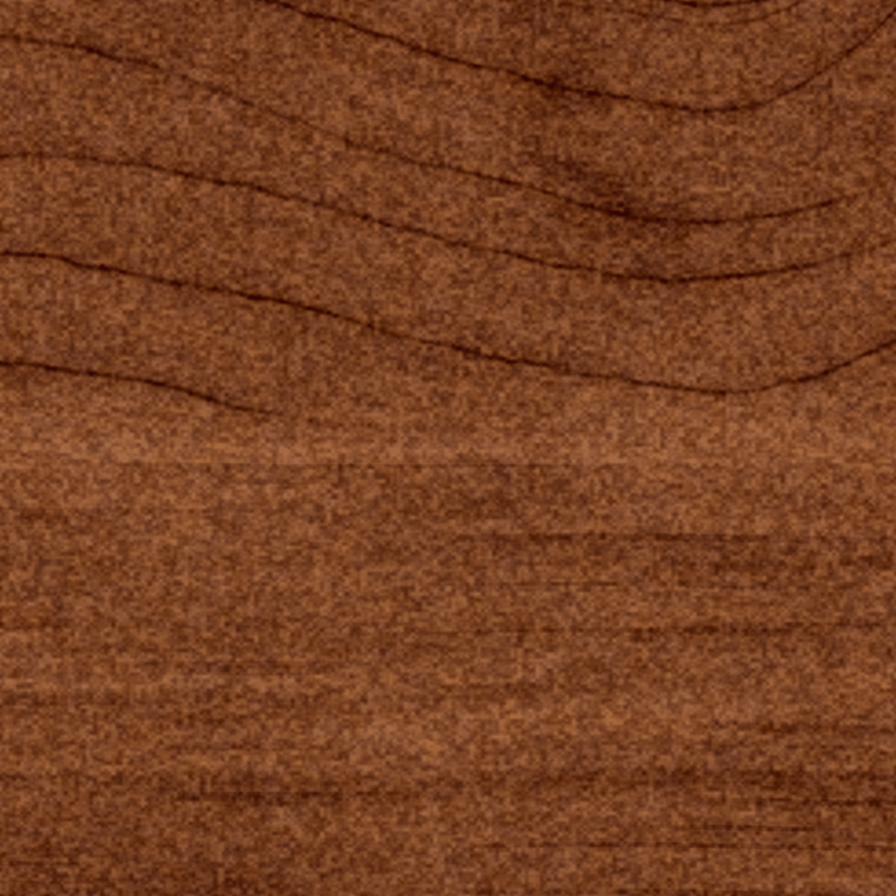
Give the GLSL for this texture, as a Shadertoy shader.

```glsl
const vec3 DARK_WOOD = vec3(0.35, 0.15, 0.055);
const vec3 LIGHT_WOOD = vec3(0.60, 0.365, 0.22);
const int RING_COUNT = 6;

float hash(vec2 p) {
    vec3 q = fract(p.xyx * vec3(0.1031, 0.1030, 0.0973));
    q += dot(q, q.yzx + 33.33);
    return fract((q.x + q.y) * q.z);
}

float noise(vec2 p) {
    vec2 cell = floor(p), f = fract(p);
    f = f * f * (3.0 - 2.0 * f);
    return mix(mix(hash(cell), hash(cell + vec2(1, 0)), f.x),
               mix(hash(cell + vec2(0, 1)), hash(cell + vec2(1, 1)), f.x), f.y);
}

// Noise centred on zero
float grain(vec2 p) {
    return noise(p) - 0.5;
}

float bell(float d, float width) {
    return exp(-d * d / (width * width));
}

// Rounded blot, stretched along the given angle
float blot(vec2 p, vec2 radius, float angle) {
    float c = cos(angle), s = sin(angle);
    vec2 q = vec2(c * p.x + s * p.y, c * p.y - s * p.x) / radius;
    return exp(-dot(q, q));
}

// Shared sag of the growth rings, steeper towards the top
float ringSag(float x, float level) {
    float rise = max(x - 0.77, 0.0);
    float amount = 0.15 + 0.05 * smoothstep(0.83, 0.95, level);
    float lift = 0.95 + 1.2 * smoothstep(0.95, 1.08, level);
    return amount * smoothstep(-0.04, 0.8, x) - lift * rise * rise;
}

// Thin dark edge with a soft shadow, longer on the upper side
float ringLine(float d, float width, float strength) {
    float shadow = d > 0.0 ? exp(-d / 0.026) : exp(d / 0.009);
    return strength * bell(d, width) + 0.13 * shadow;
}

float growthRings(vec2 p) {
    float darkness = 0.0;
    for (int i = 0; i < RING_COUNT; i++) {
        float id = float(i);
        float level = 0.594 + 0.12 * id;
        float wobble = 0.016 * grain(vec2(p.x * 7.0, id * 9.0 + 2.0))
                     + 0.005 * grain(vec2(p.x * 32.0, id * 5.0));
        float d = p.y - (level - ringSag(p.x, level) + wobble);
        float strength = 0.3 + 0.5 * noise(vec2(p.x * 9.0, id * 13.0 + 4.0));
        float fade = i == 0 ? 1.0 - smoothstep(0.26, 0.42, p.x) : 1.0;
        darkness += fade * ringLine(d, 0.0036, strength);

        // Broken companion line beside the upper rings
        float companion = smoothstep(0.55, 0.75, noise(vec2(p.x * 6.0, id * 3.0 + 40.0)));
        companion *= smoothstep(0.85, 1.0, level) * smoothstep(0.5, 0.75, p.x);
        darkness += 0.4 * companion * bell(d + 0.022, 0.003);
    }
    return darkness;
}

// Straight fibres: broad bands, fine streaks and thin dark pores
float fibres(vec2 p, float straight) {
    float bands = 0.24 * grain(vec2(p.x * 1.6, p.y * 24.0 + 5.0));
    float fine = 0.26 * grain(vec2(p.x * 4.0 + 3.0, p.y * 75.0));
    float pores = smoothstep(0.68, 0.95, noise(vec2(p.x * 3.5 + 8.0, p.y * 95.0)));
    return mix(0.4, 1.0, straight) * (bands + fine) - 0.32 * straight * pores;
}

float speckle(vec2 p) {
    return 0.72 * grain(p * vec2(150.0, 175.0))
         + 0.52 * grain(p * vec2(245.0, 270.0) + 31.0)
         + 0.14 * grain(p * vec2(38.0, 55.0) + 17.0);
}

// Shadowed knot where the rings bend
float knot(vec2 p) {
    float ragged = 0.55 + 0.9 * noise(p * vec2(24.0, 38.0));
    float core = 0.36 * blot(p - vec2(0.635, 0.895), vec2(0.045, 0.02), -0.3)
               + 0.40 * blot(p - vec2(0.655, 0.80), vec2(0.07, 0.018), -0.55);
    float haze = 0.22 * blot(p - vec2(0.62, 0.96), vec2(0.07, 0.12), 0.2)
               + 0.20 * blot(p - vec2(0.70, 0.77), vec2(0.07, 0.06), -0.5);
    return ragged * core + haze;
}

void mainImage(out vec4 fragColor, in vec2 fragCoord) {
    vec2 uv = fragCoord / iResolution.xy;

    // Fibres follow the rings above and run level below
    float curved = smoothstep(0.46, 0.66, uv.y);
    float bend = ringSag(uv.x, uv.y + 0.1) * curved;
    float ripple = 0.012 * grain(uv * vec2(3.0, 5.0));
    vec2 along = vec2(uv.x, uv.y + bend + ripple);

    // Broad tone
    float tone = 0.52 + 0.2 * bell(uv.y - 0.505, 0.065);
    tone -= 0.07 * smoothstep(0.55, 0.95, uv.y);
    tone -= 0.07 * (1.0 - smoothstep(0.0, 0.3, uv.y));
    tone += 0.16 * grain(uv * vec2(4.0, 7.0) + 11.0);

    // Wood detail
    tone += fibres(along, 1.0 - curved) + speckle(uv);
    tone -= growthRings(uv) + knot(uv);

    vec3 color = mix(DARK_WOOD, LIGHT_WOOD, clamp(tone, -0.6, 1.2));
    color += vec3(0.012, -0.003, -0.035) * grain(uv * vec2(60.0, 70.0) + 50.0);
    fragColor = vec4(max(color, vec3(0.02)), 1.0);
}
```
